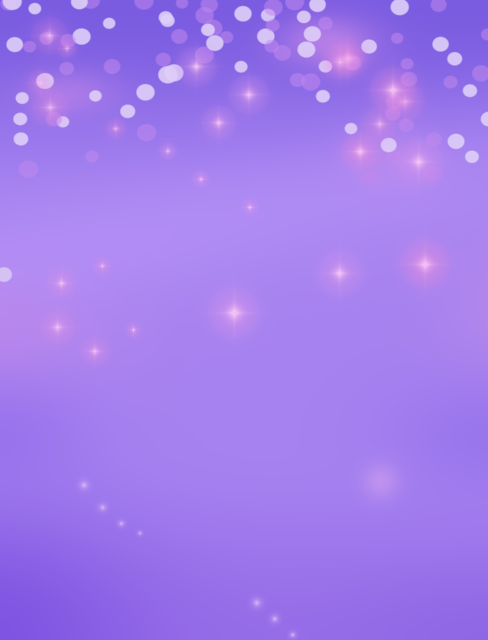
Write a Shadertoy shader that draws this background.

```glsl
float hash(float n) { return fract(sin(n * 127.1 + 3.7) * 4375.85); }

float blob(vec2 p, vec2 centre, vec2 size) {
    vec2 q = (p - centre) / size;
    return exp(-dot(q, q));
}

// Soft halo with a bright core and four thin rays
vec3 sparkle(vec3 col, vec2 p, vec2 centre, float size, vec3 tint, float power) {
    vec2 q = abs(p - centre) / size;
    float d = length(q);
    float halo = 0.5 * exp(-d * d * 1.6) + 0.08 * (1.0 - smoothstep(0.9, 1.1, d));
    float core = 0.55 * exp(-d * d * 14.0);
    float rays = 0.5 * (exp(-q.x * 16.0 - q.y * 2.6) + exp(-q.y * 16.0 - q.x * 2.6));
    col = mix(col, tint, clamp(halo * power, 0.0, 1.0));
    return mix(col, vec3(0.96, 0.77, 0.96), clamp((core + rays) * power, 0.0, 0.9));
}

vec3 disc(vec3 col, vec2 p, vec2 centre, float radius, vec3 tint, float alpha) {
    float soft = max(0.0015, 1.0 / iResolution.y);
    float d = length((p - centre) * vec2(0.95, 1.05)) - radius;
    return mix(col, tint, alpha * (1.0 - smoothstep(-soft, soft, d)));
}

vec3 backdrop(vec2 p) {
    vec3 col = mix(vec3(0.59, 0.43, 0.91), vec3(0.65, 0.51, 0.94), smoothstep(0.0, 0.3, p.y));
    col = mix(col, vec3(0.48, 0.36, 0.88), smoothstep(0.66, 1.0, p.y));
    // Slanted light band and pink side glows
    float band = (p.y - 0.62 - 0.22 * (p.x - 0.2)) / 0.1;
    col = mix(col, vec3(0.72, 0.58, 0.97), 0.65 * exp(-band * band) * (1.0 - 0.6 * p.x));
    col = mix(col, vec3(0.74, 0.53, 0.92), 0.75 * blob(p, vec2(-0.03, 0.48), vec2(0.2, 0.09)));
    col = mix(col, vec3(0.73, 0.54, 0.91), 0.6 * blob(p, vec2(0.79, 0.51), vec2(0.1, 0.13)));
    // Darker edges
    col = mix(col, vec3(0.47, 0.30, 0.88), 0.8 * blob(p, vec2(-0.03, 0.0), vec2(0.24, 0.2)));
    col = mix(col, vec3(0.57, 0.42, 0.92), 0.6 * blob(p, vec2(0.0, 0.32), vec2(0.13, 0.09)));
    col = mix(col, vec3(0.56, 0.42, 0.92), 0.55 * blob(p, vec2(0.77, 0.32), vec2(0.17, 0.1)));
    return mix(col, vec3(0.53, 0.38, 0.89), 0.5 * blob(p, vec2(0.76, 0.0), vec2(0.2, 0.1)));
}

void mainImage(out vec4 fragColor, in vec2 fragCoord) {
    vec2 p = fragCoord / iResolution.xy * vec2(0.76, 1.0);
    vec3 col = backdrop(p);
    vec3 pink = vec3(0.84, 0.57, 0.92);
    vec3 rose = vec3(0.91, 0.54, 0.87);
    vec3 lilac = vec3(0.76, 0.60, 0.95);

    // Pink haze behind the upper clusters
    col = mix(col, pink, 0.6 * blob(p, vec2(0.51, 0.935), vec2(0.075, 0.04)));
    col = mix(col, pink, 0.4 * blob(p, vec2(0.11, 0.855), vec2(0.07, 0.035)));
    col = mix(col, pink, 0.3 * blob(p, vec2(0.61, 0.75), vec2(0.07, 0.05)));

    // Bokeh hangs deep at the sides and shallow in the middle
    for (int i = 0; i < 84; i++) {
        float n = float(i);
        float x = fract(n * 0.7549 + 0.06 * hash(n)) * 0.78 - 0.01;
        float depth = mix(0.12, 0.29, smoothstep(0.08, 0.2, abs(x - 0.37)));
        float y = 1.0 - depth * pow(fract(n * 0.5698 + 0.15 * hash(n + 90.0)), 1.15);
        float white = step(0.5, hash(n + 31.0));
        float radius = mix(0.009, 0.0145, hash(n + 57.0));
        vec3 tint = mix(vec3(0.75, 0.53, 0.93), vec3(0.87, 0.81, 0.97), white);
        col = disc(col, p, vec2(x, y), radius, tint, mix(0.55, 0.9, white));
    }
    col = disc(col, p, vec2(0.006, 0.571), 0.012, vec3(0.85, 0.78, 0.95), 0.9);

    // Small glints among the bokeh
    for (int i = 0; i < 10; i++) {
        float n = float(i);
        float side = mod(n, 2.0);
        vec2 c = vec2(0.02 + 0.22 * hash(n + 5.0) + 0.47 * side, 0.96 - 0.2 * hash(n + 12.0));
        col = sparkle(col, p, c, mix(0.014, 0.03, hash(n + 20.0)), rose, 0.65);
    }

    // Upper middle: a winding column of sparkles, shrinking downwards
    for (int i = 0; i < 6; i++) {
        float n = float(i);
        vec2 c = vec2(0.325 + 0.065 * sin(1.6 * n - 0.3), 0.896 - 0.044 * n);
        col = sparkle(col, p, c, mix(0.031, 0.013, smoothstep(1.5, 3.0, n)), pink, 0.85);
    }

    // Left middle: a loose ring of sparkles
    for (int i = 0; i < 5; i++) {
        float n = float(i);
        float angle = 1.43 + 1.082 * n;
        vec2 c = vec2(0.15, 0.518) + 0.067 * vec2(cos(angle), sin(angle));
        float size = 0.013 + 0.013 * sin(n * 0.8);
        col = sparkle(col, p, c, max(size, 0.011), mix(rose, pink, hash(n)), 0.8);
    }

    // Large sparkles
    col = sparkle(col, p, vec2(0.365, 0.511), 0.040, pink, 1.1);
    col = sparkle(col, p, vec2(0.529, 0.573), 0.036, pink, 0.9);
    col = sparkle(col, p, vec2(0.662, 0.587), 0.038, rose, 1.0);
    col = sparkle(col, p, vec2(0.612, 0.859), 0.036, rose, 1.0);
    col = sparkle(col, p, vec2(0.652, 0.747), 0.036, pink, 0.9);
    col = sparkle(col, p, vec2(0.561, 0.763), 0.030, rose, 0.9);
    col = mix(col, vec3(0.78, 0.60, 0.93), 0.75 * blob(p, vec2(0.593, 0.248), vec2(0.028)));

    // Two descending trails of faint dots near the bottom
    for (int i = 0; i < 7; i++) {
        float n = float(i);
        float k = mod(n, 4.0);
        vec2 c = n < 4.0 ? vec2(0.131 + 0.029 * k, 0.242 - 0.04 * k + 0.005 * k * k)
                         : vec2(0.400 + 0.028 * k, 0.058 - 0.025 * k);
        float size = 0.009 - 0.0015 * k;
        col = mix(col, lilac, 0.7 * blob(p, c, vec2(size)));
        col = mix(col, vec3(0.87, 0.75, 0.97), 0.7 * blob(p, c, vec2(size * 0.4)));
    }

    fragColor = vec4(clamp(col, 0.0, 1.0), 1.0);
}
```
